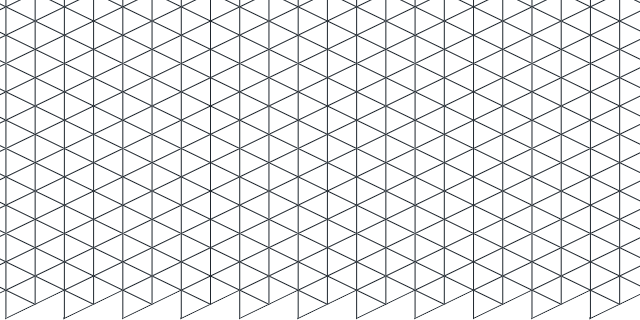
Reproduce this pattern procedurally as a Shadertoy shader.

```glsl
// Isometric grid of thin dark lines on white, ending in a sawtooth lower edge.
// Three line families come from distances to integers in lattice coordinates;
// exact box coverage keeps the thin strokes even at any canvas size.

#define COLUMN_PITCH 0.09133   // spacing of vertical lines, in canvas heights
#define ROW_PITCH 0.08854      // spacing of vertices along a vertical line
#define LATTICE_ORIGIN vec2(0.0185, 0.0047)
#define LINE_WIDTH 0.0031
#define INK vec3(0.11, 0.14, 0.17)
#define PAPER vec3(1.0)

// Distance from t to the nearest integer
float integerDistance(float t) {
    return abs(fract(t + 0.5) - 0.5);
}

// Share of a pixel covered by a stroke whose axis lies at distance d
float strokeCoverage(float d, float pixel) {
    float halfWidth = 0.5 * LINE_WIDTH;
    float overlap = min(d + 0.5 * pixel, halfWidth) - max(d - 0.5 * pixel, -halfWidth);
    return clamp(overlap / pixel, 0.0, 1.0);
}

void mainImage(out vec4 fragColor, in vec2 fragCoord) {
    float pixel = 1.0 / iResolution.y;
    vec2 p = fragCoord * pixel;
    vec2 cell = (p - LATTICE_ORIGIN) / vec2(COLUMN_PITCH, ROW_PITCH);

    // Spacing of the slanted lines, measured across them
    float slope = 0.5 * ROW_PITCH / COLUMN_PITCH;
    float slantPitch = ROW_PITCH * inversesqrt(1.0 + slope * slope);

    // Three families of lines
    float vertical = integerDistance(cell.x) * COLUMN_PITCH;
    float rising = integerDistance(cell.y - 0.5 * cell.x) * slantPitch;
    float falling = integerDistance(cell.y + 0.5 * cell.x) * slantPitch;
    float ink = max(strokeCoverage(vertical, pixel),
                max(strokeCoverage(rising, pixel), strokeCoverage(falling, pixel)));

    // Sawtooth lower edge: one tooth per two columns, with room for its outline
    float margin = 0.5 * (LINE_WIDTH + pixel);
    float tooth = floor(0.5 * (cell.x + margin / COLUMN_PITCH));
    float edgeHeight = 0.5 * cell.x - tooth;
    float aboveEdge = (cell.y - edgeHeight) * slantPitch + 0.5 * LINE_WIDTH;
    ink *= clamp(aboveEdge / pixel + 0.5, 0.0, 1.0);

    fragColor = vec4(mix(PAPER, INK, ink), 1.0);
}
```
